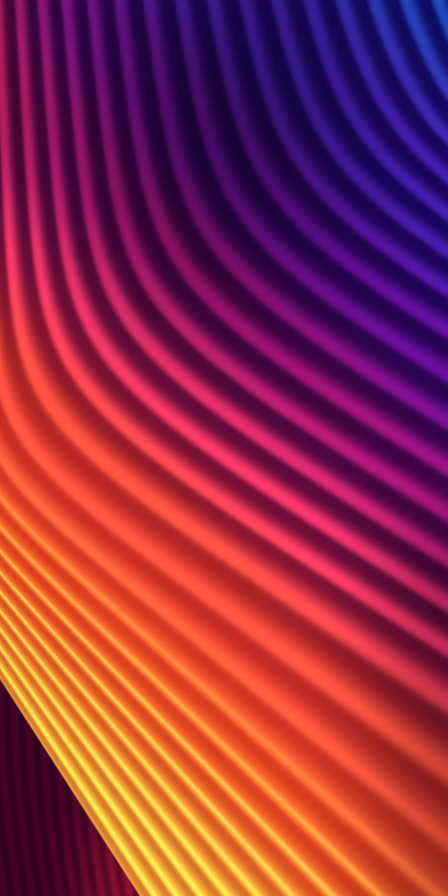
Give the GLSL for this background, as a WebGL 1 fragment shader.

```glsl
precision highp float;
// Glowing ridged folds sweeping from blue through magenta to a yellow fan.

uniform vec2 u_resolution;

const float TAU = 6.2831853;
const float RIDGE_SPACING = 0.071;  // ridge width along the top edge
const float RIDGE_SKEW = 0.40;
const float CROWDING = 1.2;         // additional ridges toward the left
const float BEND_SOFTNESS = 0.10;
const float FAN_START = 0.02;       // ridges left of this fan out
const float FAN_WIDTH = 0.225;
const float FAN_EXTRA = 7.5;        // additional ridges inside the fan
const float EDGE_TOP = 1.516;       // where the fan edge meets the left side
const float EDGE_RUN = 0.645;       // horizontal run of the edge per unit down
const float HEAT_TILT = 0.95;

const vec3 BLUE    = vec3(0.12, 0.27, 0.72);
const vec3 INDIGO  = vec3(0.25, 0.11, 0.67);
const vec3 VIOLET  = vec3(0.38, 0.05, 0.58);
const vec3 PLUM    = vec3(0.62, 0.07, 0.45);
const vec3 PINK    = vec3(0.92, 0.20, 0.39);
const vec3 CORAL   = vec3(0.98, 0.31, 0.24);
const vec3 ORANGE  = vec3(1.00, 0.43, 0.18);
const vec3 YELLOW  = vec3(1.00, 0.82, 0.26);
const vec3 GLINT   = vec3(1.00, 0.87, 0.34);
const vec3 ROSE    = vec3(0.68, 0.11, 0.33);
const vec3 MAROON  = vec3(0.20, 0.00, 0.14);
const vec3 CRIMSON = vec3(0.62, 0.06, 0.20);
const vec3 COOL_SHADE = vec3(0.42, 0.20, 0.58);
const vec3 WARM_SHADE = vec3(0.86, 0.62, 0.66);

float fanAmount(float s) {
  return clamp((FAN_START - s) / FAN_WIDTH, 0.0, 1.2);
}

// Horizontal position, at depth y, of the fold that starts at s on the top edge.
float foldX(float s, float y) {
  float fan = fanAmount(s);
  float lean = 0.05 + 0.28 * s;
  float run = 1.5 - 0.86 * pow(fan, 1.4);
  float bendY = 0.92 - 1.2 * s + 0.6 * s * s;
  float soft = BEND_SOFTNESS * (1.0 - 0.6 * fan);
  float below = soft * log(1.0 + exp((y - bendY) / soft));
  return s + lean * y + run * below;
}

// Invert foldX by bisection: which fold passes through q?
float foldAt(vec2 q) {
  float lo = -0.4;
  float hi = 1.05;
  for (int i = 0; i < 20; i++) {
    float mid = 0.5 * (lo + hi);
    if (foldX(mid, q.y) < q.x) lo = mid;
    else hi = mid;
  }
  return 0.5 * (lo + hi);
}

vec3 heatColor(float h) {
  vec3 c = mix(BLUE, INDIGO, smoothstep(-0.95, -0.55, h));
  c = mix(c, VIOLET, smoothstep(-0.45, -0.12, h));
  c = mix(c, PLUM, smoothstep(-0.13, 0.22, h));
  c = mix(c, PINK, smoothstep(0.18, 0.55, h));
  c = mix(c, CORAL, smoothstep(0.50, 0.82, h));
  c = mix(c, ORANGE, smoothstep(0.86, 1.24, h));
  return mix(c, YELLOW, smoothstep(1.20, 1.60, h));
}

vec3 foldsColor(vec2 q) {
  float s = foldAt(q);
  float fan = fanAmount(s);
  float crowd = max(0.35 - s, 0.0) / 0.35;
  float phase = (s - FAN_START) / RIDGE_SPACING;
  phase -= CROWDING * crowd * crowd + FAN_EXTRA * pow(fan, 4.0);

  // Rounded ridges leaning toward the lower left
  float angle = TAU * phase;
  float ridge = 0.5 - 0.5 * cos(angle + RIDGE_SKEW * (1.0 - cos(angle)));

  float heat = q.y - HEAT_TILT * q.x;
  float warm = smoothstep(0.35, 1.10, heat);
  float lit = smoothstep(0.0, 0.92, ridge) - 0.08 * warm * cos(2.0 * angle);

  // Rose light along the upper left side
  vec3 base = heatColor(heat);
  float sideGlow = exp(-q.x / 0.16) * (1.0 - smoothstep(0.2, 0.6, q.y));
  base = mix(base, ROSE, 0.85 * sideGlow);
  vec3 shade = base * mix(COOL_SHADE, WARM_SHADE, warm);
  vec3 color = mix(shade, base, lit);

  // Bright crests in the fan, with a gentle sheen elsewhere
  float crest = pow(ridge, 6.0);
  color = mix(color, GLINT, 0.70 * crest * smoothstep(0.98, 1.35, heat));
  color += 0.12 * crest * base;

  // Dim hollow near the top and falloff toward the lower right
  vec2 hollow = (q - vec2(0.50, 0.27)) / vec2(0.36, 0.45);
  color *= 1.0 - 0.38 * exp(-dot(hollow, hollow));
  color *= 1.0 - 0.26 * smoothstep(0.65, 1.05, q.x) * smoothstep(1.0, 1.4, q.y);
  return color;
}

// Dark pleats in the corner beneath the fan.
vec3 cornerColor(vec2 q) {
  float drop = q.y - EDGE_TOP;
  float pleat = 0.5 + 0.5 * cos(TAU * (q.x - 0.18 * drop * drop) / 0.031);
  float glow = smoothstep(0.08, 0.34, q.x) * smoothstep(1.55, 2.0, q.y);
  vec3 color = mix(MAROON, CRIMSON, 0.12 + 0.75 * glow);
  return color * mix(0.72, 1.12, pleat);
}

void main() {
  // x runs 0..1 across, y runs 0..2 downward from the top
  vec2 p = gl_FragCoord.xy / u_resolution;
  vec2 q = vec2(p.x, 2.0 * (1.0 - p.y));
  float edge = (q.x - EDGE_RUN * (q.y - EDGE_TOP)) / length(vec2(1.0, EDGE_RUN));
  float blur = 1.2 / u_resolution.x;
  vec3 color = mix(cornerColor(q), foldsColor(q), smoothstep(-blur, blur, edge));
  gl_FragColor = vec4(clamp(color, 0.0, 1.0), 1.0);
}
```
